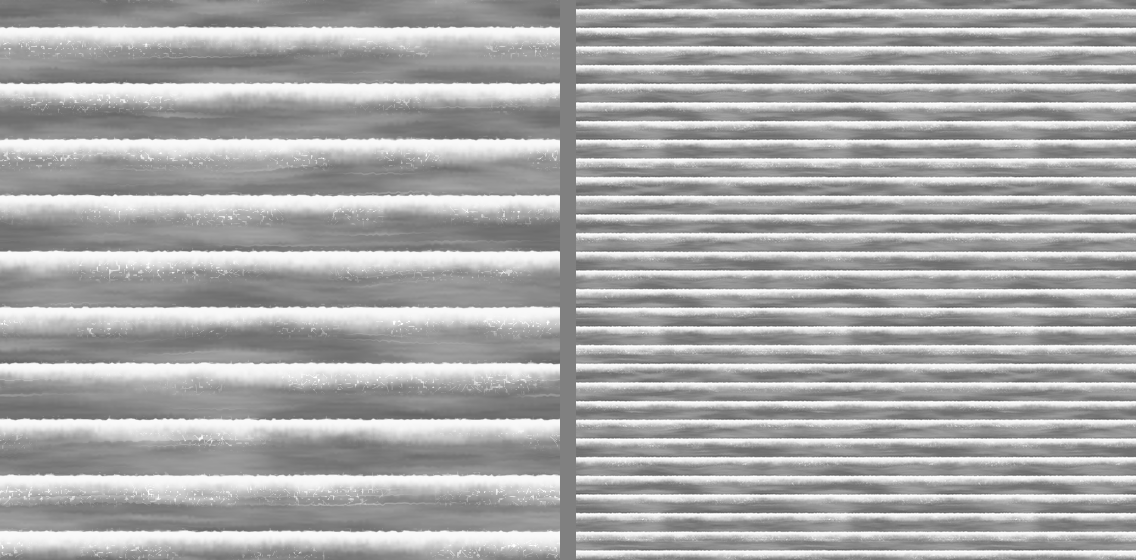
Left: one tile. Right: repeated 3 by 3.
A WebGL 1 fragment shader for this texture:

```glsl
precision highp float;

uniform vec2 u_resolution;

const float ROWS = 10.0;
const float ROW_OFFSET = 0.494;
const float EDGE_ROUGHNESS = 0.035;
const float EDGE_SOFTNESS = 0.035;
const float FROST_START = 0.05;
const float FROST_END = 0.48;
const float FROST_RAGGED = 0.20;
const float CLOUD_CONTRAST = 0.17;
const float STREAK_STRENGTH = 0.13;
const float GRAIN_STRENGTH = 0.035;
const float SPECK_STRENGTH = 0.22;
const float SCRATCH_STRENGTH = 0.13;
const vec3 FROST_COLOR = vec3(0.975);
const vec3 BOARD_COLOR = vec3(0.535);

float hash(vec2 p) {
  return fract(sin(dot(p, vec2(127.1, 311.7))) * 43758.5453);
}

// Value noise that wraps after a whole number of cells
float noise(vec2 p, vec2 period, float seed) {
  vec2 cell = floor(p);
  vec2 f = fract(p);
  f = f * f * (3.0 - 2.0 * f);
  vec2 a = mod(cell, period) + seed * 7.31;
  vec2 b = mod(cell + 1.0, period) + seed * 7.31;
  return mix(mix(hash(a), hash(vec2(b.x, a.y)), f.x),
             mix(hash(vec2(a.x, b.y)), hash(b), f.x), f.y);
}

float fbm(vec2 uv, vec2 freq, float seed) {
  float sum = 0.0;
  float amp = 0.5;
  for (int i = 0; i < 4; i++) {
    sum += amp * noise(uv * freq, freq, seed + float(i));
    freq *= 2.0;
    amp *= 0.5;
  }
  return sum / 0.9375;
}

// One short stroke of random direction inside each grid cell
float scratches(vec2 uv, float cells, float seed) {
  vec2 p = uv * cells;
  vec2 id = mod(floor(p), cells) + seed;
  vec2 jitter = vec2(hash(id + 3.7), hash(id + 8.1)) - 0.5;
  vec2 q = fract(p) - 0.5 - 0.2 * jitter;
  float angle = 6.2832 * hash(id + 5.3);
  vec2 dir = vec2(cos(angle), sin(angle));
  float reach = mix(0.08, 0.34, hash(id + 1.9));
  float dist = length(q - dir * clamp(dot(q, dir), -reach, reach));
  return (1.0 - smoothstep(0.01, 0.07, dist)) * step(0.45, hash(id + 6.5));
}

// Streaked board: soft clouds, wavy light lines and fine grain
float boardTone(vec2 uv, float depth, float row) {
  float seed = row * 3.0 + 11.0;
  float bend = noise(vec2(uv.x * 5.0, depth * 2.0), vec2(5.0, 64.0), seed);
  float waved = depth + 0.16 * bend;
  float cloud = fbm(vec2(uv.x, waved), vec2(5.0, 3.0), seed + 1.0);
  float wisp = noise(vec2(uv.x * 4.0, waved * 13.0), vec2(4.0, 64.0), seed + 2.0);
  float line = noise(vec2(uv.x * 3.0, waved * 19.0), vec2(3.0, 64.0), seed + 5.0);
  float patchy = smoothstep(0.35, 0.75, noise(vec2(uv.x * 6.0, depth * 3.0), vec2(6.0, 64.0), seed + 7.0));
  float grain = noise(uv * vec2(24.0, 220.0), vec2(24.0, 220.0), 4.0);
  float tone = CLOUD_CONTRAST * (smoothstep(0.2, 0.8, cloud) - 0.5);
  tone += 0.05 * (wisp - 0.5);
  tone += STREAK_STRENGTH * smoothstep(0.72, 0.98, line) * patchy;
  tone += GRAIN_STRENGTH * (grain - 0.5);
  return tone - 0.02 * smoothstep(0.8, 1.0, depth);
}

void main() {
  vec2 uv = gl_FragCoord.xy / u_resolution;

  // Rows run downward from each slightly rough bright edge
  float rough = noise(uv * vec2(180.0, 90.0), vec2(180.0, 90.0), 2.0) - 0.5;
  float t = ROW_OFFSET - uv.y * ROWS + EDGE_ROUGHNESS * rough;
  float row = mod(floor(t), ROWS);
  float depth = fract(t);
  vec3 color = BOARD_COLOR + boardTone(uv, depth, row);

  // Frost fading into the board with a ragged lower border
  float ragged = fbm(uv, vec2(14.0, 30.0), 6.0) - 0.5;
  float fineGrain = fbm(uv, vec2(64.0), 9.0) - 0.5;
  float shifted = depth + FROST_RAGGED * (ragged + 0.6 * fineGrain) * smoothstep(0.0, 0.25, depth);
  float frost = 1.0 - smoothstep(FROST_START, FROST_END, shifted);
  color = mix(color, FROST_COLOR, frost);

  // Wear gathered along the fading border
  float border = smoothstep(0.12, 0.3, depth) * (1.0 - smoothstep(0.36, 0.6, depth));
  float wear = border * smoothstep(0.3, 0.75, noise(uv * vec2(11.0, 20.0), vec2(11.0, 20.0), 13.0));
  float speck = smoothstep(0.7, 0.95, noise(uv * 230.0, vec2(230.0), 15.0));
  float marks = 0.0;
  for (int i = 0; i < 3; i++) {
    float layer = float(i);
    marks += scratches(uv, 44.0 + 21.0 * layer, 17.0 * layer);
  }
  color += wear * (SPECK_STRENGTH * speck + SCRATCH_STRENGTH * marks);
  color += 0.12 * border * fineGrain;

  // Soft upper edge with stray flecks above it
  float fleck = speck * smoothstep(0.9, 0.98, depth);
  color += 0.15 * fleck;
  color = mix(color, FROST_COLOR, smoothstep(1.0 - EDGE_SOFTNESS, 1.0, depth));

  gl_FragColor = vec4(clamp(color, 0.0, 1.0), 1.0);
}
```
